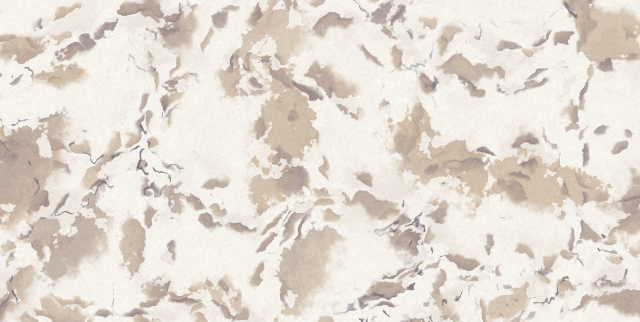
This texture is drawn by a WebGL 1 fragment shader. Its source:

```glsl
precision highp float;
// Pale quartz slab: cream stones parted by translucent taupe fragments.
// Three sizes of ragged ellipses follow the seams of a Voronoi layout, each
// crisp on its dark side and fading on the other; thin dark veins lie on top.
uniform vec2 u_resolution;

#define STONE_FREQ 2.3
#define SEAM_WIDTH 0.34
#define LARGE_FREQ 2.7
#define MEDIUM_FREQ 6.0
#define SMALL_FREQ 14.0
#define WARP 0.075
#define RAGGED 0.55
#define VEIL 0.55
#define VEIN 0.75
#define GRAIN 0.035

const vec3 CREAM = vec3(0.965, 0.953, 0.928);
const vec3 PALE  = vec3(0.895, 0.855, 0.820);
const vec3 BEIGE = vec3(0.815, 0.745, 0.665);
const vec3 TAUPE = vec3(0.725, 0.655, 0.605);
const vec3 DEEP  = vec3(0.600, 0.540, 0.535);
const vec3 INK   = vec3(0.400, 0.365, 0.420);

vec3 hash3(vec2 p) {
  vec3 q = fract(vec3(p.xyx) * vec3(0.1031, 0.1030, 0.0973));
  q += dot(q, q.yxz + 33.33);
  return fract((q.xxy + q.yzz) * q.zyx);
}

float noise(vec2 p) {
  vec2 i = floor(p), f = fract(p);
  f = f * f * (3.0 - 2.0 * f);
  float low = mix(hash3(i).x, hash3(i + vec2(1.0, 0.0)).x, f.x);
  float high = mix(hash3(i + vec2(0.0, 1.0)).x, hash3(i + 1.0).x, f.x);
  return mix(low, high, f.y);
}

float fbm(vec2 p) {
  float sum = 0.0, amp = 0.533;
  for (int i = 0; i < 4; i++) {
    sum += amp * noise(p);
    p = mat2(1.6, 1.2, -1.2, 1.6) * p + 17.3;
    amp *= 0.5;
  }
  return sum;
}

// Distance to the nearest seam between stones (x) and its direction (yz).
vec3 seam(vec2 p) {
  vec2 g = p * STONE_FREQ, id = floor(g);
  vec2 nearest = vec2(9.0), second = vec2(9.0);
  for (int y = -1; y <= 1; y++)
  for (int x = -1; x <= 1; x++) {
    vec2 cell = id + vec2(float(x), float(y));
    vec2 v = cell + 0.1 + 0.8 * hash3(cell + 71.0).xy - g;
    if (dot(v, v) < dot(nearest, nearest)) { second = nearest; nearest = v; }
    else if (dot(v, v) < dot(second, second)) second = v;
  }
  vec2 across = normalize(second - nearest);
  return vec3(dot(0.5 * (nearest + second), across), -across.y, across.x);
}

// Paints one size of fragments over a colour; spread lets them leave the seams.
vec3 fragments(vec3 base, vec2 p, float rough, float freq, float density,
               float spread, float warmth) {
  vec2 g = p * freq, id = floor(g);
  for (int y = -1; y <= 1; y++)
  for (int x = -1; x <= 1; x++) {
    vec2 cell = id + vec2(float(x), float(y));
    vec3 place = hash3(cell + freq * 13.0);
    vec3 form = hash3(cell + freq * 29.0 + 5.0);
    vec2 centre = cell + 0.15 + 0.7 * place.xy;
    vec3 s = seam(centre / freq);
    float chance = density * max(spread, 1.0 - smoothstep(0.3, 1.0, s.x / SEAM_WIDTH));
    if (place.z > chance) continue;

    vec2 along = normalize(s.yz + 1.1 * (form.xy - 0.5));
    vec2 size = vec2(mix(0.36, 0.68, form.x), mix(0.14, 0.36, form.y));
    vec2 d = g - centre;
    vec2 q = vec2(dot(d, along), dot(d, vec2(-along.y, along.x))) / size;
    q.y += 0.35 * (form.z - 0.5) * q.x * q.x;

    float shape = length(q) - 1.0 + RAGGED * rough;
    float pixel = freq / (u_resolution.y * size.y);
    float fade = mix(0.08, 0.75, smoothstep(-0.5, 0.9, q.y)) + pixel;
    float cover = 1.0 - smoothstep(-fade, 0.5 * pixel, shape);
    float tone = 0.5 - 0.32 * q.y + 0.9 * (form.z - 0.5) + 0.5 * rough - warmth;
    vec3 tint = mix(BEIGE, TAUPE, smoothstep(0.1, 0.6, tone));
    tint = mix(tint, DEEP, smoothstep(0.65, 1.15, tone));
    base = mix(base, tint, cover * mix(0.75, 1.0, form.x));
  }
  return base;
}

void main() {
  vec2 p = gl_FragCoord.xy / u_resolution.y + 3.0;

  // Bend the layout broadly, then fray it finely.
  vec2 bend = vec2(fbm(p * 5.0), fbm(p * 5.0 + 40.0)) - 0.5;
  vec2 fray = vec2(fbm(p * 26.0 + 9.0), fbm(p * 26.0 + 63.0)) - 0.5;
  vec2 w = p + WARP * 2.0 * bend + WARP * 0.5 * fray;
  float rough = fbm(p * 34.0 + 21.0) - 0.5 + 0.35 * (noise(p * 120.0) - 0.5);
  float nearSeam = 1.0 - smoothstep(0.1, 1.1, seam(w).x / SEAM_WIDTH);

  // Pale veil along the seams, then fragments from large to small.
  float veil = smoothstep(0.44, 0.68, fbm(w * 9.0 + 5.0) + 0.3 * rough);
  vec3 colour = mix(CREAM, PALE, VEIL * veil * (0.2 + 0.8 * nearSeam));
  colour = fragments(colour, w, rough, LARGE_FREQ, 0.62, 0.6, 0.22);
  colour = fragments(colour, w, rough, MEDIUM_FREQ, 0.80, 0.12, 0.0);
  colour = fragments(colour, w, rough, SMALL_FREQ, 0.75, 0.08, -0.05);

  // Cream crumbs break up the fragments.
  float crumbs = smoothstep(0.60, 0.66, fbm(w * 15.0 + 33.0) + 0.25 * rough);
  colour = mix(colour, CREAM, 0.85 * crumbs);

  // Broken dark veins, gathered in a few places near the seams.
  float line = 1.0 - smoothstep(0.004, 0.024, abs(fbm(w * 7.0 + 80.0) - 0.5));
  float gather = smoothstep(0.52, 0.72, noise(p * 4.0 + 12.0)) * nearSeam;
  float broken = smoothstep(0.42, 0.62, noise(p * 45.0 + 7.0));
  colour = mix(colour, INK, VEIN * line * gather * broken);

  // Fine mineral grain.
  colour += GRAIN * (noise(p * 210.0) - 0.5);
  gl_FragColor = vec4(clamp(colour, 0.0, 1.0), 1.0);
}
```
